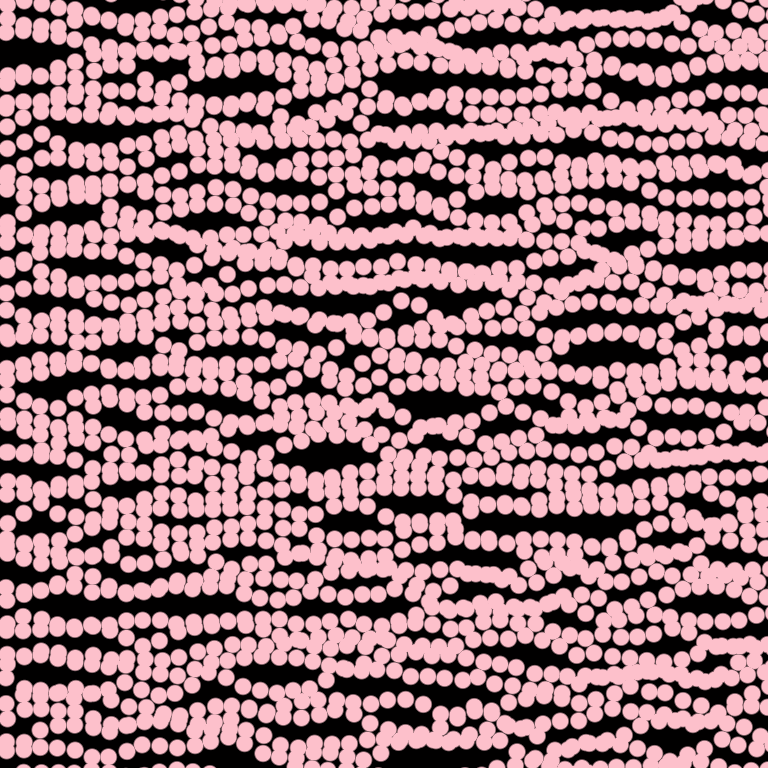
Write a Shadertoy shader that draws this pattern.

```glsl
// Wavering, roughly horizontal strands of round pink beads on black.
// Each strand is a jittered polyline sampled at even steps; strands cross
// and part at random, leaving lens-shaped gaps. Only nearby beads are tested.

#define STRANDS      45.5    // strands per canvas height
#define BEAD_STEP    0.0226  // widest distance between beads
#define STEP_SPREAD  0.03    // relative tightening of the step per strand
#define BEAD_RADIUS  0.0109
#define FIRST_BEAD   0.009   // x of the first bead of every strand
#define KNOT_BEADS   2.6     // beads between two bends of a strand
#define SWAY         0.92    // bend height, in strand spacings
#define JITTER_X     0.06    // in bead steps
#define JITTER_Y     0.14    // in strand spacings
#define EDGE_WIDTH   0.0022  // width of the smoothed edge

const vec3 BACKGROUND = vec3(0.004, 0.0, 0.0);
const vec3 BEAD_PINK = vec3(0.994, 0.753, 0.798);

float hash(vec2 p) {
    return fract(sin(dot(p, vec2(127.1, 311.7))) * 43758.5453);
}

float signedHash(vec2 p) {
    return 2.0 * hash(p) - 1.0;
}

// Height offset of a strand at a bead, in strand spacings.
float strandSway(float strand, float bead) {
    float along = bead / KNOT_BEADS + hash(vec2(strand, 7.3));
    float knot = floor(along);
    float from = signedHash(vec2(knot, strand));
    float to = signedHash(vec2(knot + 1.0, strand));
    return SWAY * mix(from, to, along - knot);
}

vec2 beadCenter(float strand, float bead, float beadStep) {
    vec2 id = vec2(bead, strand);
    float x = bead + JITTER_X * signedHash(id + 51.7);
    float y = strand + strandSway(strand, bead) + JITTER_Y * signedHash(id + 93.1);
    return vec2(FIRST_BEAD + x * beadStep, y / STRANDS);
}

// Signed distance to the closest bead outline.
float beadDistance(vec2 p) {
    float nearest = 1.0;
    float row = floor(p.y * STRANDS);
    for (int i = -1; i <= 2; i++) {
        float strand = row + float(i);
        float beadStep = BEAD_STEP * (1.0 - STEP_SPREAD * hash(vec2(strand, 19.9)));
        float column = floor((p.x - FIRST_BEAD) / beadStep);
        for (int j = 0; j <= 1; j++) {
            vec2 center = beadCenter(strand, column + float(j), beadStep);
            nearest = min(nearest, length(p - center));
        }
    }
    return nearest - BEAD_RADIUS;
}

void mainImage(out vec4 fragColor, in vec2 fragCoord) {
    vec2 p = fragCoord / iResolution.y;
    float edge = max(EDGE_WIDTH, 1.0 / iResolution.y);
    float coverage = clamp(0.5 - beadDistance(p) / edge, 0.0, 1.0);
    fragColor = vec4(mix(BACKGROUND, BEAD_PINK, coverage), 1.0);
}
```
